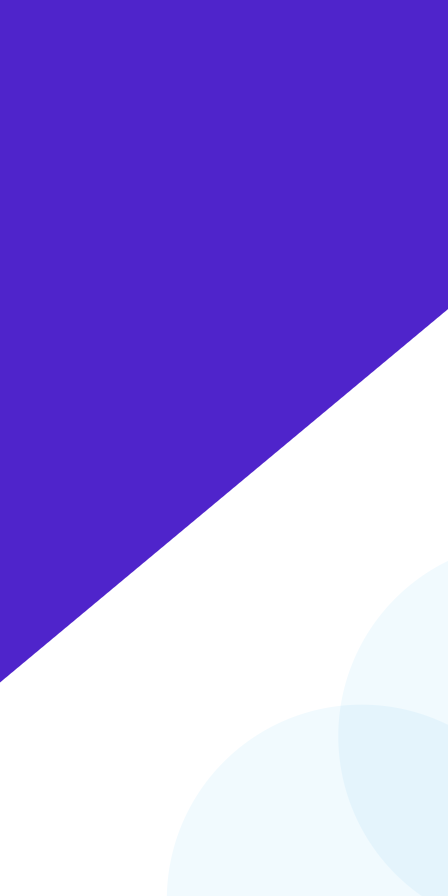
Give the GLSL for this background, as a Shadertoy shader.

```glsl
// A violet field cut off by a rising diagonal, over a white ground with
// two overlapping pale blue discs in the lower right corner.
// Built from signed distances, with the canvas width as the unit of length.

const vec3 VIOLET = vec3(0.31, 0.14, 0.796);
const vec3 WHITE = vec3(1.0);
const vec3 DISC_TINT = vec3(0.945, 0.979, 0.995);

// Heights where the diagonal meets the left and right sides
const float EDGE_LEFT = 0.4766;
const float EDGE_RIGHT = 1.3100;

const vec2 UPPER_DISC = vec2(1.1900, 0.3568);
const vec2 LOWER_DISC = vec2(0.8073, -0.0078);
const float DISC_RADIUS = 0.4349;

// Coverage of a shape from its signed distance (negative inside)
float coverage(float dist, float pixel) {
    return clamp(0.5 - dist / pixel, 0.0, 1.0);
}

float discDistance(vec2 p, vec2 center) {
    return length(p - center) - DISC_RADIUS;
}

// Negative above the diagonal
float diagonalDistance(vec2 p) {
    float slope = EDGE_RIGHT - EDGE_LEFT;
    return (EDGE_LEFT + slope * p.x - p.y) / sqrt(1.0 + slope * slope);
}

void mainImage(out vec4 fragColor, in vec2 fragCoord) {
    vec2 p = fragCoord / iResolution.x;
    float pixel = 1.0 / iResolution.x;

    // Translucent discs: the tint multiplies where they overlap
    vec3 color = WHITE;
    color *= mix(WHITE, DISC_TINT, coverage(discDistance(p, UPPER_DISC), pixel));
    color *= mix(WHITE, DISC_TINT, coverage(discDistance(p, LOWER_DISC), pixel));

    // Violet field
    color = mix(color, VIOLET, coverage(diagonalDistance(p), pixel));

    fragColor = vec4(color, 1.0);
}
```
